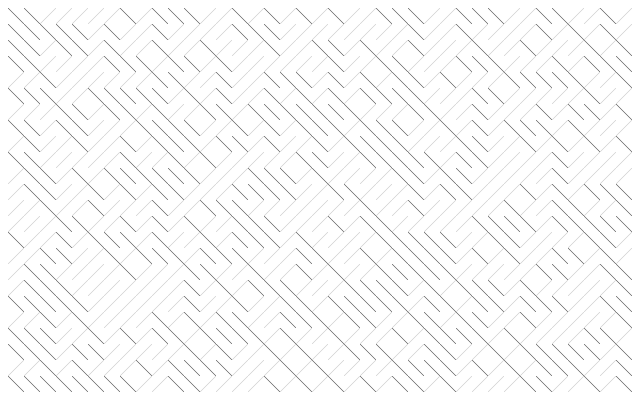
Write a WebGL 2 fragment shader that draws this pattern.

```glsl
#version 300 es
precision highp float;

#define ROWS 25.0
#define MARGIN 0.5
#define LINE_WIDTH 0.037
#define FALLING_SHARE 0.5
#define PAPER vec3(1.0)
#define FALLING_INK vec3(0.27)
#define RISING_INK vec3(0.78)

uniform vec2 u_resolution;
out vec4 fragColor;

float hash(vec2 cell) {
    uvec2 q = uvec2(cell) * uvec2(1597334673u, 3812015801u);
    uint n = (q.x ^ q.y) * 1597334673u;
    n = (n ^ (n >> 15)) * 2246822519u;
    n ^= n >> 13;
    return float(n >> 8) / 16777216.0;
}

// Area of a diagonally cut square pixel; x is in half diagonals
float cutArea(float x) {
    x = clamp(x, -1.0, 1.0);
    return 0.5 + x - 0.5 * x * abs(x);
}

// Share of a pixel covered by a diagonal stroke
float strokeCoverage(float distanceToLine, float halfDiagonal) {
    float halfWidth = 0.5 * LINE_WIDTH;
    return cutArea((distanceToLine + halfWidth) / halfDiagonal)
         - cutArea((distanceToLine - halfWidth) / halfDiagonal);
}

void main() {
    // Square cells inside an even margin
    float cellsPerPixel = ROWS / u_resolution.y;
    vec2 gridSize = floor(u_resolution * cellsPerPixel - 2.0 * MARGIN + 0.01);
    vec2 position = gl_FragCoord.xy * cellsPerPixel - MARGIN;
    vec2 cell = floor(position);
    vec2 local = position - cell;
    bool inside = all(greaterThanEqual(cell, vec2(0.0)))
               && all(lessThan(cell, gridSize));

    // Each cell holds one falling or rising diagonal
    vec3 color = PAPER;
    if (inside) {
        bool falling = hash(cell) < FALLING_SHARE;
        float offset = falling ? local.x + local.y - 1.0 : local.x - local.y;
        float coverage = strokeCoverage(offset * inversesqrt(2.0),
                                        cellsPerPixel * inversesqrt(2.0));
        color = mix(PAPER, falling ? FALLING_INK : RISING_INK, coverage);
    }
    fragColor = vec4(color, 1.0);
}
```
